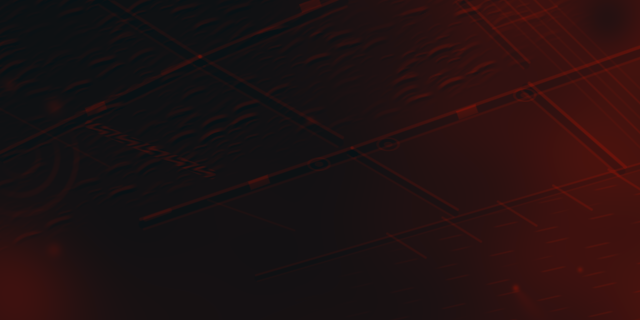
This background is drawn by a Shadertoy shader. Its source:

```glsl
const vec3 COLD = vec3(0.040, 0.066, 0.077);
const vec3 HOT = vec3(0.36, 0.070, 0.045);
const float RIGHT_GLOW = 0.52;
const float CORNER_GLOW = 0.50;
const float BEAM_GAIN = 0.80;
const float STREAK_GAIN = 0.75;
const float STREAK_TILT = 0.45;
const vec2 SLOPE = vec2(0.94, 0.34);

float hash(vec2 c) { return fract(sin(dot(c, vec2(127.1, 311.7))) * 4375.85); }

float fill(float d) {
    float aa = 1.0 / iResolution.y;
    return 1.0 - smoothstep(-aa, aa, d);
}

// Segments hold both end points: start in xy, end in zw
float stroke(vec2 p, vec4 seg, float width) {
    vec2 ab = seg.zw - seg.xy;
    float t = clamp(dot(p - seg.xy, ab) / dot(ab, ab), 0.0, 1.0);
    return fill(length(p - seg.xy - ab * t) - width);
}

// Lit upper edge, dark web and a faint lower flange
float beam(vec2 p, vec4 seg, float width) {
    vec2 dir = normalize(seg.zw - seg.xy);
    vec2 up = vec2(-dir.y, dir.x) * width;
    float web = stroke(p + up * 3.5, seg, width * 2.5);
    return stroke(p, seg, width) * 0.6 - web * 0.2 + stroke(p + up * 6.5, seg, width * 0.8) * 0.35;
}

float spark(vec2 p, vec2 center, float size) {
    vec2 q = (p - center) / size;
    return exp(-dot(q, q));
}

float box(vec2 p, vec2 center) {
    vec2 q = p - center;
    q = vec2(dot(q, SLOPE), dot(q, vec2(-SLOPE.y, SLOPE.x)));
    vec2 d = abs(q) - vec2(0.032, 0.014);
    return fill(max(d.x, d.y)) * (0.7 + 12.0 * q.y);
}

float lens(vec2 p, vec2 center) {
    float r = length((p - center) * vec2(1.0, 1.7));
    return fill(abs(r - 0.033) - 0.004) * 0.4 + fill(r - 0.013) * 0.3 - fill(abs(r - 0.021) - 0.006) * 0.12;
}

// Tilted dashes with a dark lower side, one per cell
float streaks(vec2 p, vec2 cells) {
    float c = cos(STREAK_TILT), s = sin(STREAK_TILT);
    vec2 q = vec2(c * p.x + s * p.y, c * p.y - s * p.x) * cells;
    q.x += hash(vec2(floor(q.y), 3.0));
    float seed = hash(floor(q));
    vec2 f = fract(q) - 0.5;
    f.y += 0.14 * sin(f.x * 5.0 + seed * 6.3);
    float lit = smoothstep(0.26, 0.04, abs(f.y - 0.1));
    float dark = smoothstep(0.25, 0.05, abs(f.y + 0.25));
    return smoothstep(0.5, 0.2, abs(f.x)) * (lit - 0.5 * dark) * smoothstep(0.25, 0.95, seed);
}

float ambient(vec2 p) {
    float right = smoothstep(0.82, 2.0, p.x - 0.4 * (0.6 - p.y));
    vec2 q = p - vec2(0.04, 0.05);
    q = vec2(q.x + q.y, q.x - q.y) / vec2(0.29, 0.42);
    float heat = 0.03 + 0.08 * (1.0 - p.y) + 0.035 * p.x;
    heat += RIGHT_GLOW * right + CORNER_GLOW * exp(-dot(q, q));
    heat += 0.09 * spark(p, vec2(1.92, 0.38), 0.3);
    heat *= 1.0 + 0.12 * sin(p.x * 8.0 + p.y * 5.0) * sin(p.y * 11.0 - p.x * 4.0);
    return heat * (1.0 - 0.5 * spark(p, vec2(1.90, 0.94), 0.09));
}

float structure(vec2 p) {
    // Long beams rising to the right
    float s = beam(p, vec4(0.0, 0.523, 0.625, 0.823), 0.005);
    s += beam(p, vec4(0.625, 0.823, 1.07, 1.01), 0.005);
    s += beam(p, vec4(0.44, 0.315, 1.10, 0.538), 0.005);
    s += beam(p, vec4(1.10, 0.538, 2.02, 0.860), 0.005);
    s += 0.7 * beam(p, vec4(0.80, 0.14, 2.02, 0.495), 0.003);
    s += 0.5 * stroke(p, vec4(0.51, 0.773, 0.625, 0.823), 0.008);
    s += 0.5 * stroke(p, vec4(0.455, 0.315, 0.53, 0.342), 0.007);
    // Cross members falling to the right
    s += 0.7 * beam(p, vec4(0.33, 1.01, 0.625, 0.823), 0.005);
    s += 0.8 * beam(p, vec4(0.625, 0.823, 1.07, 0.57), 0.005);
    s += 0.9 * beam(p, vec4(1.10, 0.538, 1.43, 0.345), 0.004);
    s += beam(p, vec4(1.654, 0.74, 1.953, 0.479), 0.005);
    s += 0.8 * beam(p, vec4(1.445, 1.01, 1.654, 0.805), 0.004);
    s += 0.3 * stroke(p, vec4(0.0, 0.66, 0.34, 0.48), 0.003);
    s += 0.3 * stroke(p, vec4(0.65, 0.375, 0.92, 0.28), 0.003);
    s += 0.4 * stroke(p, vec4(1.54, 0.91, 1.74, 0.98), 0.003);
    for (int i = 0; i < 5; i++) {
        float k = float(i);
        vec2 rail = vec2(1.52 + 0.047 * k, 1.01);
        s += (0.2 + 0.2 * mod(k, 2.0)) * stroke(p, vec4(rail, rail + vec2(0.52, -0.51)), 0.003);
        vec2 joint = vec2(1.21 + 0.173 * k, 0.27 + 0.05 * k);
        s += 0.5 * stroke(p, vec4(joint, joint + vec2(0.12, -0.075)), 0.0035);
    }
    // Fixtures and small lamps
    s += box(p, vec2(0.97, 0.984)) + box(p, vec2(0.30, 0.66)) + box(p, vec2(0.81, 0.43)) + box(p, vec2(1.46, 0.65));
    s += lens(p, vec2(1.64, 0.703)) + lens(p, vec2(1.213, 0.549)) + lens(p, vec2(0.997, 0.487));
    s += spark(p, vec2(1.612, 0.10), 0.01) + 0.7 * spark(p, vec2(1.813, 0.157), 0.008);
    s += 0.5 * spark(p, vec2(0.17, 0.22), 0.022) + 0.7 * spark(p, vec2(0.17, 0.667), 0.025);
    return s + 0.6 * spark(p, vec2(0.97, 0.625), 0.013) + 0.6 * spark(p, vec2(0.03, 0.735), 0.02);
}

float details(vec2 p) {
    // Roof corrugation in patches above the middle beam
    float above = smoothstep(0.02, 0.10, p.y - 0.16 - 0.35 * p.x) * smoothstep(1.9, 1.5, p.x);
    float patches = 0.5 + 0.5 * sin(p.x * 9.0 + 2.0 * sin(p.y * 7.0)) * sin(p.y * 13.0 - p.x * 4.0);
    float d = (streaks(p, vec2(9.0, 28.0)) + 0.5 * streaks(p + 3.0, vec2(17.0, 50.0))) * above * (0.1 + 0.8 * patches);
    // Mottled pipe and curved ducts on the left
    float pipe = stroke(p, vec4(0.28, 0.61, 0.66, 0.455), 0.015);
    d += pipe * (0.35 + 0.5 * sin(p.x * 130.0 + 3.0 * sin(p.y * 190.0)));
    vec2 q = p - vec2(0.06, 0.51);
    float bend = smoothstep(0.05, -0.10, q.y - q.x * 0.4) * smoothstep(-0.12, 0.08, q.x);
    d += 0.35 * bend * smoothstep(0.2, 1.0, sin(length(q) * 105.0 - 11.0)) * fill(length(q) - 0.21);
    // Fine receding rows at the lower right
    float row = abs(fract((p.y - 0.23 * p.x) * 23.0) - 0.5) / 23.0;
    float broken = smoothstep(0.0, 1.2, sin(p.x * 17.0 + p.y * 61.0) + sin(p.x * 41.0));
    float below = smoothstep(0.0, -0.06, p.y + 0.09 - 0.29 * p.x) * smoothstep(0.8, 1.6, p.x);
    return d + fill(row - 0.0025) * broken * below * 0.4;
}

void mainImage(out vec4 fragColor, in vec2 fragCoord) {
    vec2 p = fragCoord / iResolution.xy * vec2(2.0, 1.0);
    float light = ambient(p);
    float heat = light + (0.45 + 0.5 * light) * (BEAM_GAIN * structure(p) + STREAK_GAIN * details(p));
    // Soft spill below the lamp
    vec2 q = p - vec2(1.612, 0.10);
    float cone = exp(-pow((q.x + 0.75 * q.y) / (0.012 - 0.3 * min(q.y, 0.0)), 2.0));
    heat += 0.16 * cone * smoothstep(0.01, -0.02, q.y) * smoothstep(-0.16, 0.0, q.y);
    fragColor = vec4(mix(COLD, HOT, clamp(heat, -0.04, 1.2)), 1.0);
}
```
